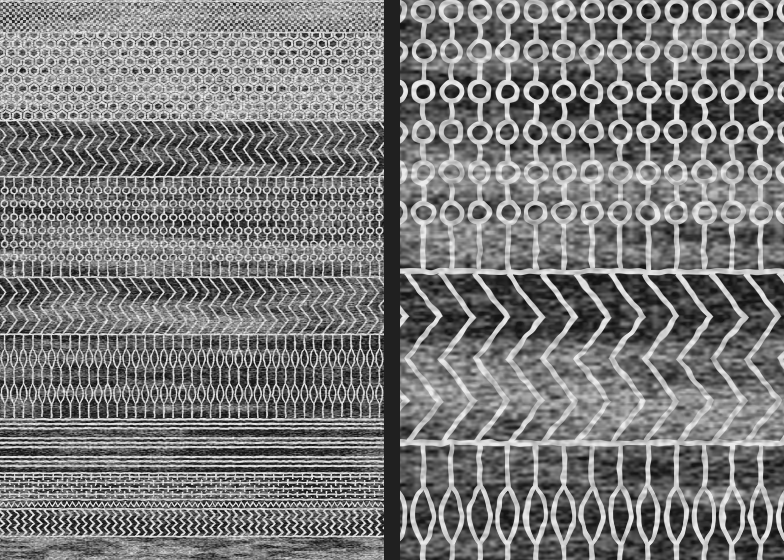
Left: the whole. Right: its middle third, enlarged.
Write a Shadertoy shader that draws this pattern.

```glsl
#define DARK 0.13
#define LIGHT 0.87
#define WORN 0.60
#define LINE 0.15
#define GRAIN 0.34
#define WOBBLE 0.16
#define LINKS 41.0
#define ZIGZAGS 34.0
#define HEXES 34.0
#define CHECKS 66.0
#define BRICKS 40.0
#define CHEVRONS 51.0

// Lengths are hundredths of the canvas height, y runs downward.

float hash(vec2 p) {
    return fract(sin(dot(p, vec2(127.1, 311.7))) * 43758.5453);
}

float noise(vec2 p) {
    vec2 i = floor(p), f = fract(p);
    f = f * f * (3.0 - 2.0 * f);
    return mix(mix(hash(i), hash(i + vec2(1, 0)), f.x),
               mix(hash(i + vec2(0, 1)), hash(i + 1.0), f.x), f.y);
}

float stroke(float d, float halfWidth) {
    float soft = 70.0 / iResolution.y;
    return 1.0 - smoothstep(halfWidth - soft, halfWidth + soft, abs(d));
}

// Signed offset from the centre of the nearest repeat
float repeatAt(float x, float period) {
    return (fract(x / period) - 0.5) * period;
}

float triangle(float x) {
    return abs(fract(x) * 2.0 - 1.0);
}

float checker(vec2 p, float period) {
    vec2 s = sin(p * 6.2832 / period);
    return smoothstep(-0.25, 0.25, s.x * s.y);
}

float hexRing(vec2 p, float period) {
    vec2 q = p / vec2(period, period * 0.92), s = vec2(1.0, 1.732);
    vec2 a = mod(q, s) - 0.5 * s, b = mod(q + 0.5 * s, s) - 0.5 * s;
    vec2 g = abs(dot(a, a) < dot(b, b) ? a : b);
    return (max(g.x, dot(g, vec2(0.5, 0.866))) - 0.37) * period;
}

float zigzag(vec2 p, float period, float rowHeight, float reach) {
    float shift = reach * triangle(p.y / rowHeight);
    return 0.76 * repeatAt(p.x + shift, period);
}

float ringChain(vec2 p, float period) {
    float x = repeatAt(p.x, period);
    float row = clamp(floor((p.y - 34.0) / 2.4 + 0.5), 0.0, 5.0);
    float r = length(vec2(x, p.y - 34.0 - row * 2.4)) - 0.58;
    return min(abs(r), max(abs(x), -r));
}

float ovalChain(vec2 p, float period) {
    float x = repeatAt(p.x, period);
    float y = min(abs(p.y - 64.0), abs(p.y - 70.3)) / 1.75;
    return abs(x) - 0.6 * max(0.0, 1.0 - y * y);
}

float brickLines(vec2 p, float period) {
    float row = floor(p.y / 1.05);
    float joint = repeatAt(p.x + 0.5 * period * mod(row, 2.0), period);
    return min(abs(joint), abs(repeatAt(p.y, 1.05)));
}

// Three lines and a gap, three times
float stripes(float y) {
    float local = mod(y - 74.6, 3.35);
    return local < 2.3 ? stroke(mod(local, 0.8) - 0.3, 0.19) : 0.0;
}

float bandInk(vec2 p, float width) {
    float y = p.y;
    if (y < 5.8) return 0.85 * checker(p, width / CHECKS);
    if (y < 21.5) return stroke(hexRing(p - vec2(0, 6.2), width / HEXES), LINE * 1.3);
    if (y < 31.6) return stroke(zigzag(p - vec2(0, 21.7), width / ZIGZAGS, 4.95, 1.9), LINE);
    if (y < 49.5) return stroke(ringChain(p, width / LINKS), LINE);
    if (y < 59.7) return stroke(zigzag(p - vec2(0, 49.7), width / ZIGZAGS, 5.0, 1.9), LINE);
    if (y < 74.6) return stroke(ovalChain(p, width / LINKS), LINE);
    if (y < 84.5) return stripes(y);
    if (y < 88.9) return stroke(brickLines(p - vec2(0, 84.6), width / BRICKS), LINE);
    if (y < 91.0) return stroke(0.7 * (y - 89.7 - 0.75 * triangle(p.x * CHECKS / width)), LINE);
    if (y < 95.8) return stroke(zigzag(p - vec2(0, 91.2), width / CHEVRONS, 1.53, 0.75), LINE * 1.2);
    return 0.5 * smoothstep(0.4, 0.7, noise(p * vec2(0.3, 2.2)));
}

float ruleInk(float y) {
    const float rules[10] = float[](0.2, 5.8, 21.5, 31.6, 49.5, 59.7, 84.5, 89.2, 90.9, 95.8);
    float ink = 0.0;
    for (int i = 0; i < 10; i++) ink = max(ink, stroke(y - rules[i], 0.16));
    return ink;
}

// Share of pile rubbed to grey, heavier in some bands
float wearAt(vec2 p) {
    float bias = 0.32 - 0.14 * smoothstep(74.0, 76.0, p.y);
    bias += 0.30 * (1.0 - smoothstep(20.5, 22.0, p.y)) + 0.4 * smoothstep(95.5, 96.5, p.y);
    bias += 0.32 * exp(-pow((p.y - 45.5) / 2.5, 2.0)) + 0.5 * exp(-pow((p.y - 57.3) / 2.0, 2.0));
    float streak = noise(p * vec2(0.07, 0.7)) + 0.6 * noise(p * vec2(0.5, 3.0) + 9.0);
    return clamp(bias + 0.8 * (streak - 0.8), 0.0, 1.0);
}

void mainImage(out vec4 fragColor, in vec2 fragCoord) {
    float width = 100.0 * iResolution.x / iResolution.y;
    vec2 p = vec2(fragCoord.x, iResolution.y - fragCoord.y) * 100.0 / iResolution.y;
    vec2 bent = p + WOBBLE * (vec2(noise(p * 1.7), noise(p * 1.7 + 40.0)) - 0.5);

    // Ground, then light yarn thinned by wear
    float wear = wearAt(p);
    float fleck = noise(p * vec2(2.6, 5.0) + 17.0);
    float ground = mix(DARK, WORN, clamp(wear + 0.7 * (fleck - 0.5), 0.0, 1.0));
    float ink = max(bandInk(bent, width), ruleInk(bent.y));
    ink *= mix(1.0, 0.45 + 0.55 * fleck, wear);
    float tone = mix(ground, LIGHT, ink);

    // Woven grain
    tone += GRAIN * (noise(p * vec2(3.6, 4.6) + 71.0) - 0.5) * (0.5 + 0.5 * wear);
    fragColor = vec4(vec3(clamp(tone, 0.08, 0.92)), 1.0);
}
```
